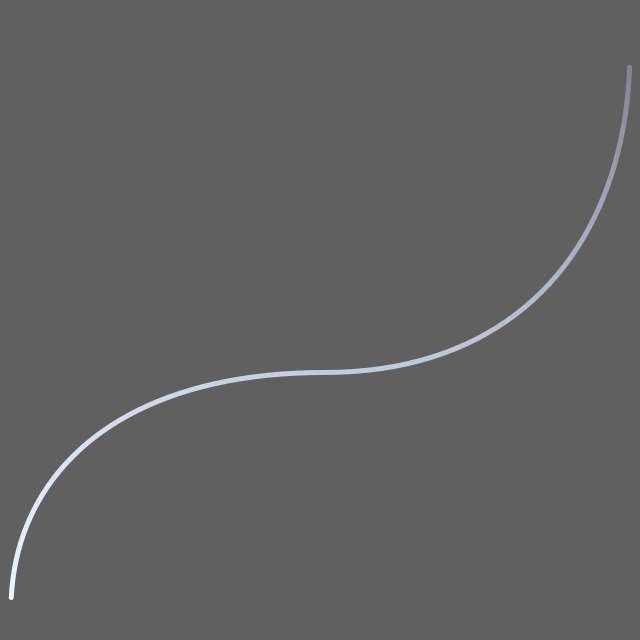
Reproduce this background procedurally as a WebGL 2 fragment shader.

```glsl
#version 300 es
precision highp float;
// A thin S-shaped ribbon with round ends on a flat grey ground.
// Two cubic arcs meet level at a joint; the nearest of many short
// segments gives the distance and the progress that sets the colour.

#define JOINT vec2(0.5072, 0.4180)
#define LOW_END vec2(0.0176, 0.0664)
#define HIGH_END vec2(0.9837, 0.8945)
#define JOINT_PULL 0.65
#define END_PULL 0.56
#define END_TILT 0.02
#define HALF_WIDTH 0.0039
#define SEGMENTS 40
#define GRAIN_CELLS 512.0
#define GRAIN 0.035

uniform vec2 u_resolution;
out vec4 outColor;

const vec3 GROUND = vec3(0.378);
const vec3 PALE = vec3(0.93, 0.95, 1.0);
const vec3 BLUE = vec3(0.76, 0.80, 0.88);
const vec3 MAUVE = vec3(0.53, 0.51, 0.58);

float hash(vec2 cell) {
    vec3 q = fract(cell.xyx * 0.1031);
    q += dot(q, q.yzx + 33.33);
    return fract((q.x + q.y) * q.z);
}

// Point on the arc that leaves the joint level and turns upright at its end.
vec2 arcPoint(vec2 end, float t) {
    float s = 1.0 - t;
    vec2 unitArc = 3.0 * s * s * t * vec2(JOINT_PULL, 0.0)
                 + 3.0 * s * t * t * vec2(1.0 - END_TILT, 1.0 - END_PULL)
                 + t * t * t;
    return JOINT + (end - JOINT) * unitArc;
}

// Returns the distance to the arc and the progress from the joint.
vec2 arcDistance(vec2 p, vec2 end) {
    vec2 nearest = vec2(10.0, 0.0);
    vec2 a = JOINT;
    for (int i = 1; i <= SEGMENTS; i++) {
        vec2 b = arcPoint(end, float(i) / float(SEGMENTS));
        vec2 along = b - a;
        float h = clamp(dot(p - a, along) / dot(along, along), 0.0, 1.0);
        float d = length(p - a - h * along);
        if (d < nearest.x) {
            nearest = vec2(d, (float(i) - 1.0 + h) / float(SEGMENTS));
        }
        a = b;
    }
    return nearest;
}

void main() {
    vec2 p = gl_FragCoord.xy / u_resolution;
    float pixel = 1.0 / min(u_resolution.x, u_resolution.y);

    vec2 low = arcDistance(p, LOW_END);
    vec2 high = arcDistance(p, HIGH_END);

    // Pale at the foot, blue through the joint, mauve at the tip.
    vec3 lowColor = mix(BLUE, PALE, low.y);
    vec3 highColor = mix(BLUE, MAUVE, pow(high.y, 1.8));
    vec3 ribbon = low.x < high.x ? lowColor : highColor;

    // Fine grain on the ribbon only.
    ribbon += GRAIN * (hash(floor(p * GRAIN_CELLS)) - 0.5);

    float edge = min(low.x, high.x) - HALF_WIDTH;
    float cover = clamp(0.5 - edge / pixel, 0.0, 1.0);
    outColor = vec4(mix(GROUND, ribbon, cover), 1.0);
}
```
